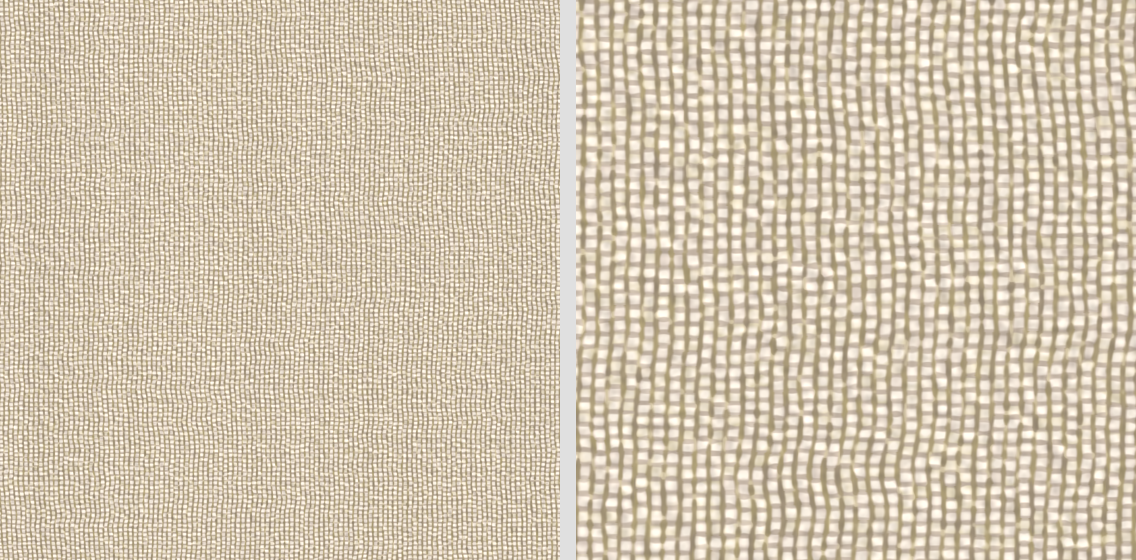
Left: the whole. Right: its middle third, enlarged.
Write a WebGL 1 fragment shader that draws this texture.

```glsl
precision highp float;

uniform vec2 u_resolution;

const vec3 CREAM = vec3(0.985, 0.945, 0.89);
const vec3 SAND = vec3(0.88, 0.83, 0.71);
const vec3 BLUSH = vec3(0.88, 0.82, 0.77);
const vec3 TAUPE = vec3(0.74, 0.68, 0.62);
const vec3 OLIVE = vec3(0.69, 0.63, 0.47);
const vec3 UMBER = vec3(0.63, 0.57, 0.48);

const vec2 THREADS = vec2(114.0, 122.0);

float hash(vec2 p) {
    vec3 q = fract(vec3(p.xyx) * 0.1031);
    q += dot(q, q.yzx + 33.33);
    return fract((q.x + q.y) * q.z);
}

float noise(vec2 p) {
    vec2 i = floor(p);
    vec2 f = fract(p);
    f = f * f * (3.0 - 2.0 * f);
    float low = mix(hash(i), hash(i + vec2(1.0, 0.0)), f.x);
    float high = mix(hash(i + vec2(0.0, 1.0)), hash(i + vec2(1.0, 1.0)), f.x);
    return mix(low, high, f.y);
}

// Signed noise without broad patches: neighbours cancel out
float fineNoise(vec2 p) {
    return 0.7 * (noise(p) - noise(p + vec2(1.0)));
}

float fineHash(vec2 cell) {
    return 0.7 * (hash(cell) - hash(cell + vec2(0.0, 1.0)));
}

// Nearly straight columns; rows slip a little from column to column
vec2 weaveCoords(vec2 uv) {
    vec2 p = uv * THREADS;
    p.x += 0.9 * noise(uv * vec2(3.0, 6.0));
    p.x += 0.45 * noise(uv * vec2(6.0, 36.0) + 17.0);
    p.x += 0.2 * noise(uv * vec2(60.0, 50.0) + 53.0);
    p.y += 0.8 * noise(uv * vec2(3.0, 18.0) + 41.0);
    p.y += 0.6 * noise(vec2(floor(p.x) * 7.0, uv.y * 24.0));
    return p;
}

vec3 fabric(vec2 uv) {
    vec2 p = weaveCoords(uv);
    vec2 cell = floor(p);
    vec2 f = fract(p) - 0.5;
    float knot = fineHash(cell);
    float tint = hash(cell + 91.0);
    float band = noise(uv * vec2(5.0, 80.0) + 5.0) - 0.5;
    float streak = hash(vec2(cell.x, 29.0)) - 0.5;
    float grain = fineNoise(uv * vec2(270.0, 240.0) + 73.0);
    float fleck = fineNoise(uv * vec2(210.0, 300.0) + 11.0);

    // Beads of yarn in narrow columns
    float halfWidth = 0.36 + 0.07 * knot + 0.03 * streak;
    halfWidth += 0.12 * grain - 0.25 * f.y * f.y;
    float gap = smoothstep(halfWidth - 0.11, halfWidth + 0.11, abs(f.x));
    float core = 1.0 - smoothstep(0.1, 0.55, length(f * vec2(1.0, 0.8)));
    float shine = core * (0.9 + 0.75 * knot) + 0.75 * fleck;
    vec3 yarn = mix(SAND, BLUSH, smoothstep(0.3, 0.7, tint));
    yarn = mix(yarn, CREAM, clamp(shine, 0.0, 1.0));

    // Broken shaded crossings between beads
    float reach = abs(f.y) + 0.16 * fleck;
    float crossing = smoothstep(0.23, 0.42, reach);
    crossing *= 0.78 + 0.3 * band + 0.4 * fineHash(floor(p + vec2(0.0, 0.5)) + 37.0);
    yarn = mix(yarn, TAUPE, clamp(crossing, 0.0, 1.0));

    // Thin darker ground between the columns, lightly bridged by fibres
    float shade = 0.5 + 1.2 * fineNoise(p * vec2(1.3, 0.8));
    vec3 ground = mix(OLIVE, UMBER, clamp(shade, 0.0, 1.0));
    ground = mix(ground, SAND, 0.55 * smoothstep(0.12, 0.4, grain));

    // Fibre grain with only a faint uneven cloth tone
    vec3 color = mix(yarn, ground, gap);
    float tone = 1.0 + 0.025 * band + 0.02 * streak;
    return color * (tone + 0.14 * grain + 0.08 * fleck);
}

void main() {
    float size = min(u_resolution.x, u_resolution.y);
    vec3 color = vec3(0.0);

    // Average nine close samples to smooth the edges
    for (int y = 0; y < 3; y++) {
        for (int x = 0; x < 3; x++) {
            vec2 offset = (vec2(float(x), float(y)) - 1.0) / 3.0;
            color += fabric((gl_FragCoord.xy + offset) / size);
        }
    }
    gl_FragColor = vec4(color / 9.0, 1.0);
}
```
